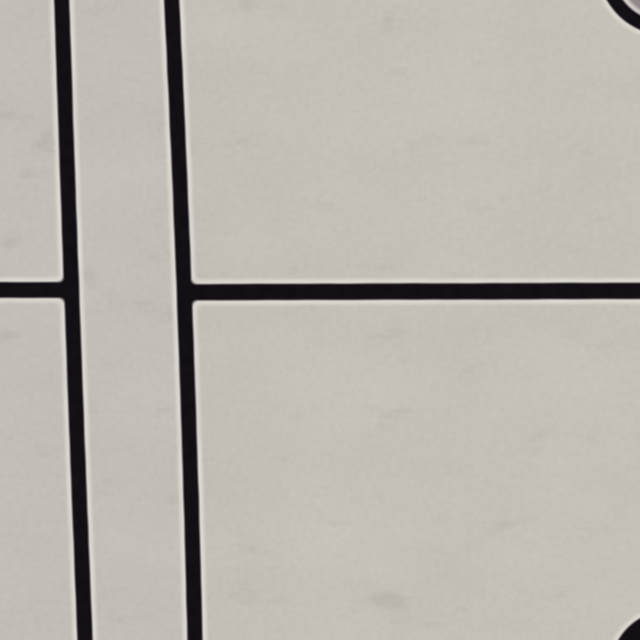
Give the GLSL for this texture, as a WebGL 2 fragment shader.

```glsl
#version 300 es
precision highp float;
uniform vec2 u_resolution;
out vec4 fragColor;

const vec3 PLASTER = vec3(0.772, 0.755, 0.712);
const vec3 COOL_PLASTER = vec3(0.763, 0.745, 0.718);
const vec3 HALO = vec3(0.875, 0.86, 0.835);
const vec3 INK = vec3(0.075, 0.06, 0.08);
const vec3 RING_FILL = vec3(0.56, 0.53, 0.54);

vec2 hashGradient(vec2 cell) {
    vec2 h = vec2(dot(cell, vec2(127.1, 311.7)), dot(cell, vec2(269.5, 183.3)));
    return 2.0 * fract(sin(h) * 43758.5) - 1.0;
}

float gradientNoise(vec2 p) {
    vec2 i = floor(p);
    vec2 f = fract(p);
    vec2 w = f * f * f * (f * (f * 6.0 - 15.0) + 10.0);
    vec2 e = vec2(1.0, 0.0);
    float bottom = mix(dot(hashGradient(i), f),
                       dot(hashGradient(i + e.xy), f - e.xy), w.x);
    float top = mix(dot(hashGradient(i + e.yx), f - e.yx),
                    dot(hashGradient(i + e.xx), f - e.xx), w.x);
    return mix(bottom, top, w.y);
}

float fbm(vec2 p) {
    float sum = 0.0;
    float amplitude = 0.5;
    for (int octave = 0; octave < 5; octave++) {
        sum += amplitude * gradientNoise(p);
        p = p * 2.03 + vec2(17.3, 9.1);
        amplitude *= 0.55;
    }
    return sum;
}

float smoothUnion(float a, float b, float radius) {
    float h = max(radius - abs(a - b), 0.0) / radius;
    return min(a, b) - 0.25 * radius * h * h;
}

// Horizontal position of a leaning, slightly bowed upright
float uprightX(float y, float bottomX, float topX, float bow) {
    return mix(bottomX, topX, y) + 4.0 * bow * y * (1.0 - y);
}

float ringDistance(vec2 p, vec2 center, float radius, float halfWidth) {
    return abs(length(p - center) - radius) - halfWidth;
}

// Coverage inside an edge, softened by at least one pixel
float coverage(float d, float softness) {
    float w = max(softness, fwidth(d));
    return 1.0 - smoothstep(-w, w, d);
}

vec3 plasterColor(vec2 p) {
    vec3 base = mix(COOL_PLASTER, PLASTER, smoothstep(0.15, 0.6, p.x));
    float mottling = fbm(p * vec2(5.0, 9.0));
    float stains = smoothstep(0.08, 0.4, fbm(p * vec2(9.0, 20.0) + 31.0));
    float grain = gradientNoise(p * 95.0) + 0.7 * gradientNoise(p * 170.0 + 5.0);
    return base + 0.03 * mottling - 0.035 * stains + 0.016 * grain;
}

void main() {
    vec2 p = gl_FragCoord.xy / u_resolution;
    float wobble = 0.0006 * gradientNoise(p * 24.0);

    // Uprights and the crossbars that meet them
    float leftOffset = p.x - uprightX(p.y, 0.1328, 0.0964, -0.001);
    float rightOffset = p.x - uprightX(p.y, 0.3047, 0.2682, 0.003);
    float leftBar = abs(leftOffset) - 0.0117;
    float rightBar = abs(rightOffset) - 0.0117;
    float leftCross = max(abs(p.y - 0.5469) - 0.0122, leftOffset);
    float crossY = mix(0.5425, 0.5456, p.x);
    float rightCross = max(abs(p.y - crossY) - 0.0126, -rightOffset);
    float lines = min(smoothUnion(leftBar, leftCross, 0.010),
                      smoothUnion(rightBar, rightCross, 0.010));

    // Rounded pieces cut off by the right corners
    vec2 ringCenter = vec2(1.0417, 1.052);
    float ring = ringDistance(p, ringCenter, 0.0965, 0.0105);
    float ringInside = length(p - ringCenter) - 0.0865;
    float disc = length(p - vec2(1.0417, -0.0417)) - 0.0863;
    float ink = min(lines, min(ring, disc)) + wobble;

    // Plaster, pale rims, then dark strokes
    vec3 color = plasterColor(p);
    color = mix(color, RING_FILL, coverage(ringInside, 0.002));
    float rim = 1.0 - smoothstep(0.003, 0.0115, ink);
    float rimStrength = 0.8 + 0.3 * gradientNoise(p * 14.0);
    color = mix(color, HALO, rim * rimStrength);
    vec3 inkColor = INK + 0.018 * gradientNoise(p * 65.0);
    color = mix(color, inkColor, coverage(ink, 0.0028));

    fragColor = vec4(clamp(color, 0.0, 1.0), 1.0);
}
```
